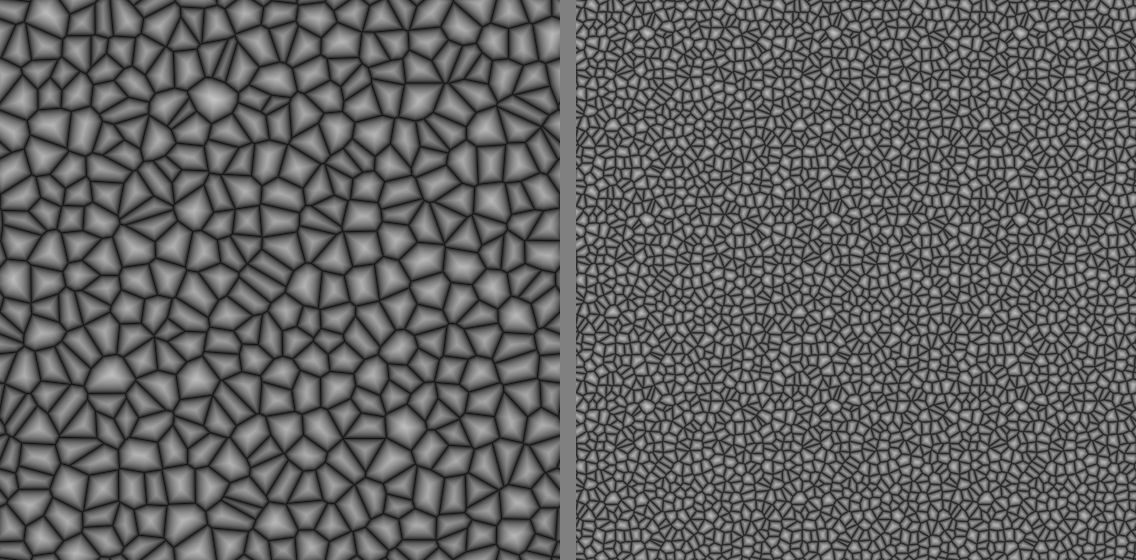
Left: one tile. Right: repeated 3 by 3.
Give the GLSL for this pattern, as a Shadertoy shader.

```glsl
// Grey crackle of faceted pebbles: a wrapping Voronoi mosaic, shaded by the
// distance to the nearest cell border. A root-like profile gives each cell
// thin dark joints, steep flanks and soft bright ridges.

const float CELLS = 19.0;   // cells per side; whole, so the mosaic tiles

vec2 hash2(vec2 p) {
    vec3 q = fract(p.xyx * vec3(0.1031, 0.1030, 0.0973));
    q += dot(q, q.yzx + 33.33);
    return fract((q.xx + q.yz) * q.zy);
}

// Seed point of a grid cell, wrapped at the canvas edges
vec2 seedPoint(vec2 cell) {
    return cell + hash2(mod(cell, CELLS) + 7.0);
}

// Distance from p to the nearest Voronoi border, in cell units
float borderDistance(vec2 p) {
    vec2 home = floor(p), nearestCell = home, toNearest = vec2(9.0);

    // Find the nearest seed
    for (int y = -2; y <= 2; y++)
    for (int x = -2; x <= 2; x++) {
        vec2 cell = home + vec2(x, y);
        vec2 toSeed = seedPoint(cell) - p;
        if (dot(toSeed, toSeed) < dot(toNearest, toNearest)) {
            toNearest = toSeed;
            nearestCell = cell;
        }
    }

    // Measure to the bisectors between that seed and its neighbours
    float border = 9.0;
    for (int y = -2; y <= 2; y++)
    for (int x = -2; x <= 2; x++) {
        if (x == 0 && y == 0) continue;
        vec2 toSeed = seedPoint(nearestCell + vec2(x, y)) - p;
        vec2 across = toSeed - toNearest;
        border = min(border, dot(0.5 * (toSeed + toNearest), normalize(across)));
    }
    return max(border, 0.0);
}

void mainImage(out vec4 fragColor, in vec2 fragCoord) {
    vec2 uv = fragCoord / iResolution.xy;
    float pixel = CELLS / iResolution.y;

    // Round off the crease at the joints by a fraction of a pixel
    float d = length(vec2(borderDistance(uv * CELLS), 0.15 * pixel));

    // Root profile that levels off in the wide cells
    float grey = 1.1 * sqrt(d) - 0.2 * d;
    fragColor = vec4(vec3(grey), 1.0);
}
```
